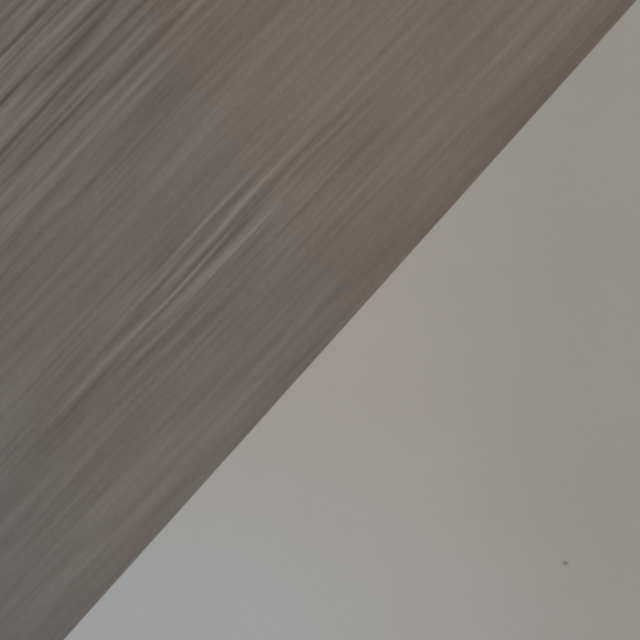
Write a Shadertoy shader that draws this texture.

```glsl
// Brushed grey-brown wood meeting a smooth pale panel along a diagonal edge.

const vec2 EDGE_START = vec2(0.099, 0.0);
const vec2 EDGE_END = vec2(0.995, 1.0);
const float EDGE_SOFTNESS = 0.0022;
const float GRAIN_ANGLE = 0.805;
const float GRAIN_BEND = 0.012;

const vec3 WOOD_WARM = vec3(0.428, 0.394, 0.368);
const vec3 WOOD_COOL = vec3(0.402, 0.386, 0.372);
const vec3 PANEL_WARM = vec3(0.612, 0.592, 0.568);
const vec3 PANEL_COOL = vec3(0.617, 0.620, 0.618);
const vec3 PANEL_SHADE = vec3(0.580, 0.566, 0.540);

const vec2 SPECK_CENTER = vec2(0.883, 0.120);
const float SPECK_RADIUS = 0.0035;

vec2 hashGradient(vec2 cell) {
    uvec2 q = uvec2(ivec2(cell)) * uvec2(1597u, 3812u);
    uint h = (q.x ^ (q.y + 7919u)) * 747796u;
    h = (h ^ (h >> 15u)) * 739391u;
    h ^= h >> 13u;
    float angle = float(h & 65535u) * 6.28318 / 65536.0;
    return vec2(cos(angle), sin(angle));
}

float gradientNoise(vec2 p) {
    vec2 i = floor(p);
    vec2 f = p - i;
    vec2 u = f * f * f * (f * (f * 6.0 - 15.0) + 10.0);
    float a = dot(hashGradient(i), f);
    float b = dot(hashGradient(i + vec2(1, 0)), f - vec2(1, 0));
    float c = dot(hashGradient(i + vec2(0, 1)), f - vec2(0, 1));
    float d = dot(hashGradient(i + vec2(1, 1)), f - vec2(1, 1));
    return mix(mix(a, b, u.x), mix(c, d, u.x), u.y);
}

// Soft bump of the given half-width around zero.
float bump(float x, float width) {
    x /= width;
    return exp(-x * x);
}

vec3 woodColor(vec2 p, float edgeDistance) {
    vec2 dir = vec2(cos(GRAIN_ANGLE), sin(GRAIN_ANGLE));
    float along = dot(p, dir);
    float across = dot(p, vec2(-dir.y, dir.x));
    across += GRAIN_BEND * gradientNoise(vec2(along * 2.0, across * 3.0));

    // Base tint: cooler to the left, slightly darker along the edge.
    vec3 color = mix(WOOD_COOL, WOOD_WARM, smoothstep(0.0, 0.65, 0.6 * p.x + 0.4 * p.y));
    color -= 0.018 * bump(edgeDistance, 0.035);

    // Streaks are strongest in the corner and along a central band.
    float corner = smoothstep(0.3, 0.62, across);
    float band = bump(across - 0.175, 0.055) * bump(along - 0.66, 0.3);
    float contrast = 0.5 + 0.9 * corner + 0.9 * band;

    float broad = gradientNoise(vec2(across * 11.0, along * 1.3));
    float medium = gradientNoise(vec2(across * 38.0 + 7.0, along * 2.2));
    float fine = gradientNoise(vec2(across * 95.0, along * 4.5));
    float hair = gradientNoise(vec2(across * 170.0 + 3.0, along * 9.0));
    float grain = 0.030 * broad + contrast * (0.030 * medium + 0.058 * fine + 0.035 * hair);

    // Thin bright fibres in the band, dark pores in the corner.
    float fibre = gradientNoise(vec2(across * 80.0 + 19.0, along * 3.0));
    grain += 0.09 * band * smoothstep(0.12, 0.5, fibre);
    grain -= 0.07 * corner * smoothstep(0.12, 0.5, -fibre);

    float mottle = gradientNoise(p * 75.0) + gradientNoise(p * 140.0);
    return color + grain + 0.009 * mottle;
}

vec3 panelColor(vec2 p) {
    // Cool light at the lower left fades to a warm centre and shaded right.
    float cool = 1.0 - smoothstep(0.12, 0.68, length((p - vec2(0.22, 0.0)) * vec2(0.85, 1.5)));
    float shade = smoothstep(0.55, 1.0, p.x + 0.12 * p.y);
    vec3 color = mix(PANEL_WARM, PANEL_SHADE, shade);
    color = mix(color, PANEL_COOL, cool);
    color += vec3(-0.007, 0.0, 0.005) * smoothstep(0.6, 1.0, p.x) * (1.0 - p.y);

    float cloud = gradientNoise(p * 6.0) + 0.5 * gradientNoise(p * 17.0);
    color += 0.006 * cloud + 0.004 * gradientNoise(p * 70.0);

    vec2 q = (p - SPECK_CENTER) * vec2(0.8, 1.3);
    return color - 0.14 * bump(length(q), SPECK_RADIUS);
}

void mainImage(out vec4 fragColor, in vec2 fragCoord) {
    vec2 p = fragCoord / iResolution.xy;
    vec2 edgeDir = normalize(EDGE_END - EDGE_START);
    float edgeDistance = dot(p - EDGE_START, vec2(edgeDir.y, -edgeDir.x));

    float soft = max(EDGE_SOFTNESS, 0.75 / iResolution.y);
    float panelMask = smoothstep(-soft, soft, edgeDistance);
    vec3 color = mix(woodColor(p, edgeDistance), panelColor(p), panelMask);
    fragColor = vec4(color, 1.0);
}
```
